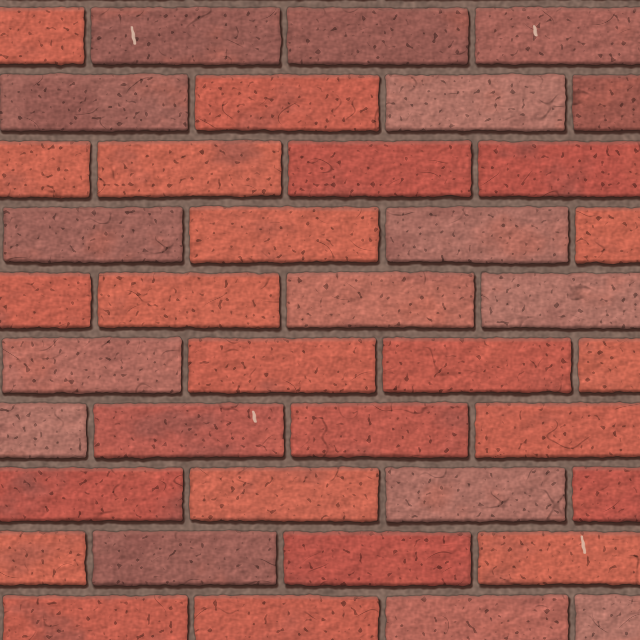
Reproduce this texture procedurally as a WebGL 1 fragment shader.

```glsl
precision highp float;
// Weathered red brick wall in running bond: each pixel finds its course and brick,
// then a rounded box distance separates the brick face from shadowed, recessed mortar.
// Hashes vary colour and joint position per brick; gradient noise adds grain and wear.
uniform vec2 u_resolution;

#define COURSES 9.54        // courses per canvas height at the top
#define COURSE_SHRINK 0.283 // courses get slightly lower towards the bottom
#define BRICK_PITCH 0.2995  // brick plus joint, in canvas widths
#define FIRST_JOINT 0.137   // x of the first upright joint
#define JOINT_JITTER 0.045  // wander of upright joints, in pitches
#define BED_JOINT 0.0165    // height of level joints
#define HEAD_JOINT 0.0115   // width of upright joints
#define EDGE_WEAR 0.0022    // raggedness of brick edges
#define GRAIN 0.11          // strength of fine surface grain
#define CHIP_CHANCE 0.12    // share of bricks with pale chips

const vec3 ORANGE = vec3(0.77, 0.395, 0.315);
const vec3 RED    = vec3(0.70, 0.325, 0.28);
const vec3 PINK   = vec3(0.675, 0.445, 0.395);
const vec3 MAUVE  = vec3(0.54, 0.325, 0.295);
const vec3 MORTAR = vec3(0.49, 0.395, 0.35);
const vec3 SHADOW = vec3(0.25, 0.155, 0.13);
const vec3 CHIP   = vec3(0.86, 0.74, 0.66);

vec2 hash2(vec2 p) {
  vec3 a = fract(p.xyx * vec3(0.1031, 0.103, 0.0973));
  a += dot(a, a.yzx + 33.33);
  return fract((a.xx + a.yz) * a.zy);
}

float cornerSlope(vec2 cell, vec2 offset) {
  return dot(hash2(cell) * 2.0 - 1.0, offset);
}

float gradientNoise(vec2 p) {
  vec2 i = floor(p), f = fract(p), e = vec2(1.0, 0.0);
  vec2 w = f * f * f * (f * (f * 6.0 - 15.0) + 10.0);
  return 1.4 * mix(
    mix(cornerSlope(i, f), cornerSlope(i + e, f - e), w.x),
    mix(cornerSlope(i + e.yx, f - e.yx), cornerSlope(i + 1.0, f - 1.0), w.x), w.y);
}

float fbm(vec2 p) {
  float sum = 0.0, amp = 0.5;
  for (int i = 0; i < 4; i++) {
    sum += amp * gradientNoise(p);
    p = p * 2.03 + 17.3;
    amp *= 0.5;
  }
  return sum;
}

float roundedBox(vec2 p, vec2 halfSize, float radius) {
  vec2 d = abs(p) - halfSize + radius;
  return length(max(d, 0.0)) + min(max(d.x, d.y), 0.0) - radius;
}

// Fired clay: a base tone per brick, scorched clouds, relief, grain and pits.
vec3 brickFace(vec2 p, vec2 id) {
  vec2 tone = hash2(id + 31.7), kind = hash2(id * 1.7 + 83.1);
  vec2 s = p + 3.0 * hash2(id + 5.3), r = s * vec2(26.0, 38.0);
  vec3 clay = mix(RED, ORANGE, smoothstep(0.1, 0.75, tone.x));
  clay = mix(clay, PINK, smoothstep(0.48, 0.72, tone.y));
  clay = mix(clay, MAUVE, 0.75 * smoothstep(0.72, 0.95, kind.x));
  float cloud = fbm(s * vec2(7.0, 11.0));
  clay = mix(clay, MAUVE, (0.2 + 0.5 * kind.y) * smoothstep(0.02, 0.4, cloud));
  clay = mix(clay, ORANGE, 0.3 * smoothstep(0.05, 0.4, -cloud));
  float relief = fbm(r) - fbm(r + vec2(-0.07, 0.1));
  float crease = (1.0 - smoothstep(0.0, 0.05, abs(gradientNoise(r * 0.75 + 9.0))))
               * smoothstep(0.12, 0.42, gradientNoise(s * 19.0 + 4.0));
  float grain = gradientNoise(s * 170.0) + 0.6 * gradientNoise(s * 85.0);
  float pits = smoothstep(0.34, 0.6, gradientNoise(s * 115.0 + 50.0));
  return clay * (1.0 + 0.5 * relief + GRAIN * grain - 0.22 * crease - 0.3 * pits);
}

// Slender pale flecks knocked out of a few faces.
float chipMask(vec2 q, vec2 id, vec2 halfSize, float aa) {
  vec2 place = hash2(id + 61.9), pick = hash2(id + 12.4);
  vec2 c = q - (place - 0.5) * halfSize * vec2(1.6, 1.1);
  c.x += 0.2 * c.y + 0.002 * gradientNoise(c * 90.0);
  float d = roundedBox(c, vec2(0.0022, 0.007 + 0.008 * pick.y), 0.0018);
  return step(pick.x, CHIP_CHANCE) * (1.0 - smoothstep(-aa, aa, d));
}

void main() {
  vec2 p = gl_FragCoord.xy / u_resolution.y;
  float aa = max(0.75 / u_resolution.y, 0.0011);
  // Course and brick lookup, with wandering joints.
  float depth = 0.996 - p.y + 0.0022 * gradientNoise(p * vec2(4.0, 9.0));
  float course = depth * (COURSES + COURSE_SHRINK * depth);
  float row = floor(course);
  float courseHeight = 1.0 / (COURSES + 2.0 * COURSE_SHRINK * depth);
  float along = (p.x - FIRST_JOINT) / BRICK_PITCH - 0.5 * mod(row, 2.0);
  float col = floor(along);
  if (along < col + JOINT_JITTER * hash2(vec2(col, row)).x) col -= 1.0;
  vec2 id = vec2(col, row);
  float left = col + JOINT_JITTER * hash2(id).x;
  float right = col + 1.0 + JOINT_JITTER * hash2(id + vec2(1.0, 0.0)).x;
  // Position from the brick centre, y upwards, in canvas units.
  vec2 q = vec2((along - 0.5 * (left + right)) * BRICK_PITCH, (0.5 - fract(course)) * courseHeight);
  vec2 halfSize = 0.5 * vec2((right - left) * BRICK_PITCH - HEAD_JOINT, courseHeight - BED_JOINT);
  float wear = EDGE_WEAR * (gradientNoise(p * 38.0) + 0.6 * gradientNoise(p * 110.0));
  float d = roundedBox(q, halfSize, 0.004) + wear;
  // Mortar, darkened below and to the right of each brick.
  float sandy = gradientNoise(p * 140.0) + 0.7 * gradientNoise(p * 36.0);
  float shade = roundedBox(q - vec2(0.0022, -0.0045), halfSize, 0.004) + wear;
  vec3 mortar = mix(MORTAR * (1.0 + 0.16 * sandy), SHADOW, 0.92 - 0.92 * smoothstep(-0.0012, 0.0032, shade));
  mortar *= 0.75 + 0.25 * smoothstep(0.0, 0.003, d);
  // Face with a dusty upper arris and a dark lower one.
  float topEdge = 1.0 - smoothstep(0.001, 0.008, halfSize.y - q.y);
  float bottomEdge = 1.0 - smoothstep(0.0, 0.007, halfSize.y + q.y);
  vec3 face = mix(brickFace(p, id), PINK * 1.08, 0.5 * topEdge);
  face *= 1.0 - 0.28 * bottomEdge - 0.12 * smoothstep(-0.006, 0.0, d);
  face = mix(face, CHIP, 0.85 * chipMask(q, id, halfSize, aa));
  gl_FragColor = vec4(mix(face, mortar, smoothstep(-aa, aa, d)), 1.0);
}
```
